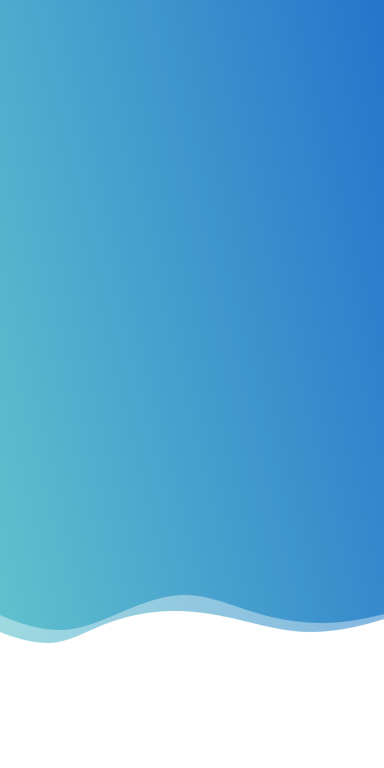
A Shadertoy shader for this background:

```glsl
const int KNOTS = 7;

// Cubic segment between two knots, each holding position, height and slope
float hermite(float x, vec3 a, vec3 b) {
    float span = b.x - a.x;
    float t = clamp((x - a.x) / span, 0.0, 1.0);
    float rest = 1.0 - t;
    float ease = t * t * (3.0 - 2.0 * t);
    return mix(a.y, b.y, ease) + span * t * rest * (rest * a.z - t * b.z);
}

// Smooth crest line through all knots
float crest(float x, vec3 knots[KNOTS]) {
    float height = knots[0].y;
    for (int i = 0; i < KNOTS - 1; i++) {
        if (x >= knots[i].x) height = hermite(x, knots[i], knots[i + 1]);
    }
    return height;
}

// Antialiased coverage of the area below a height
float below(float y, float height, float softness) {
    return 1.0 - smoothstep(-softness, softness, y - height);
}

// Diagonal blend from teal at lower left to blue at upper right
vec3 skyGradient(vec2 uv, vec3 teal, vec3 blue) {
    float blend = dot(uv, vec2(0.694, 0.345)) - 0.055;
    return mix(teal, blue, clamp(blend, 0.0, 1.0));
}

void mainImage(out vec4 fragColor, in vec2 fragCoord) {
    vec2 uv = fragCoord / iResolution.xy;
    float softness = 0.75 / iResolution.y;

    vec3 teal = vec3(0.38, 0.76, 0.805);
    vec3 blue = vec3(0.145, 0.45, 0.80);
    vec3 white = vec3(1.0);
    float veilOpacity = 0.39;

    // Wave knots: position, height, slope
    vec3 backWave[KNOTS] = vec3[KNOTS](
        vec3(0.0, 0.1992, -0.22), vec3(0.156, 0.1797, 0.0),
        vec3(0.286, 0.1966, 0.21), vec3(0.482, 0.2253, 0.0),
        vec3(0.651, 0.2044, -0.16), vec3(0.839, 0.1888, 0.0),
        vec3(1.0, 0.2005, 0.13));
    vec3 frontWave[KNOTS] = vec3[KNOTS](
        vec3(0.0, 0.1771, -0.20), vec3(0.125, 0.1628, 0.0),
        vec3(0.268, 0.1862, 0.20), vec3(0.456, 0.2044, 0.0),
        vec3(0.625, 0.1927, -0.12), vec3(0.807, 0.1771, 0.0),
        vec3(1.0, 0.1940, 0.16));

    // Translucent wave behind the solid one
    vec3 color = skyGradient(uv, teal, blue);
    color = mix(color, white, veilOpacity * below(uv.y, crest(uv.x, backWave), softness));
    color = mix(color, white, below(uv.y, crest(uv.x, frontWave), softness));

    fragColor = vec4(color, 1.0);
}
```
